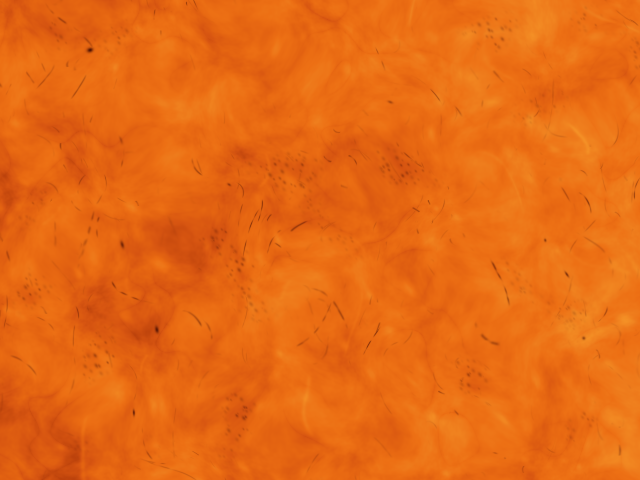
Reproduce this texture procedurally as a WebGL 2 fragment shader.

```glsl
#version 300 es
precision highp float;

uniform vec2 u_resolution;
out vec4 fragColor;

#define CLOUD_SCALE 4.2
#define CLOUD_GAIN 2.4
#define MOTTLE_GAIN 1.25
#define SIDE_LIGHT vec2(1.35, 0.45)
#define CREASE_DEPTH 0.9
#define GLOW_GAIN 1.7
#define FIBRE_WIDTH 0.0019
#define FIBRE_INK 0.6
#define STIPPLE_CELLS 88.0
#define STIPPLE_INK 0.42
#define INK_COLOUR vec3(0.30, 0.06, 0.01)

vec2 hash2(vec2 p) {
    vec3 h = fract(p.xyx * vec3(0.1031, 0.1030, 0.0973));
    h += dot(h, h.yzx + 33.33);
    return fract((h.xx + h.yz) * h.zy);
}

vec2 direction(float angle) {
    return vec2(cos(angle), sin(angle));
}

float corner(vec2 id, vec2 offset) {
    return dot(direction(6.2832 * hash2(id + 91.0).x), offset);
}

float gradientNoise(vec2 p) {
    vec2 i = floor(p), f = fract(p);
    vec2 u = f * f * f * (f * (f * 6.0 - 15.0) + 10.0);
    vec2 e = vec2(1.0, 0.0);
    float low = mix(corner(i, f), corner(i + e, f - e), u.x);
    float high = mix(corner(i + e.yx, f - e.yx), corner(i + 1.0, f - 1.0), u.x);
    return mix(low, high, u.y);
}

float fbm(vec2 p) {
    float sum = 0.0, weight = 1.0;
    for (int i = 0; i < 4; i++) {
        sum += weight * gradientNoise(p);
        p = mat2(1.6, 1.2, -1.2, 1.6) * p + 17.3;
        weight *= 0.58;
    }
    return sum;
}

// Scattered bowed strokes with tapered ends; mostly upright
float fibres(vec2 p, float cells, float density, float width, float seed) {
    vec2 g = p * cells, home = floor(g);
    float w = max(width, 0.65 / u_resolution.y) * cells, ink = 0.0;
    for (int k = 0; k < 9; k++) {
        vec2 id = home + vec2(k % 3, k / 3) - 1.0;
        vec2 a = hash2(id + seed), b = hash2(id + seed + 37.0), c = hash2(id + seed + 71.0);
        if (c.x > density) continue;
        vec2 axis = direction(1.85 + 1.7 * (b.x - 0.5));
        vec2 d = g - id - a;
        float halfLength = mix(0.2, 0.7, b.y * b.y);
        float x = dot(d, axis) / halfLength;
        float bow = 0.7 * (c.y - 0.5) * halfLength * (x * x - 0.4);
        float y = (dot(d, vec2(-axis.y, axis.x)) - bow) / w;
        float pick = fract(c.y * 7.3 + b.x);
        float strength = mix(0.15, 1.0, pick * pick * pick);
        ink = max(ink, strength * exp(-y * y) * smoothstep(0.0, 0.6, 1.0 - x * x));
    }
    return ink;
}

// Round soft spots, sizes in fractions of a cell
float spots(vec2 p, float cells, float density, float size, float seed) {
    vec2 g = p * cells, home = floor(g);
    float sum = 0.0;
    for (int k = 0; k < 9; k++) {
        vec2 id = home + vec2(k % 3, k / 3) - 1.0;
        vec2 a = hash2(id + seed), b = hash2(id + seed + 53.0);
        if (b.x > density) continue;
        vec2 d = (g - id - a) * mat2(1.0, 0.2, 0.2, 0.9);
        float r = size * mix(0.5, 1.0, b.y);
        sum = max(sum, mix(0.3, 1.0, fract(b.y * 9.7)) * exp(-dot(d, d) / (r * r)));
    }
    return sum;
}

float rise(float a, float b, float z) {
    return clamp((z - a) / (b - a), 0.0, 1.0);
}

// Dark rust to pale amber
vec3 amber(float z) {
    vec3 c = mix(vec3(0.74, 0.26, 0.045), vec3(0.84, 0.33, 0.065), rise(-2.8, -1.65, z));
    c = mix(c, vec3(0.88, 0.375, 0.065), rise(-1.65, -0.84, z));
    c = mix(c, vec3(0.91, 0.41, 0.07), rise(-0.84, -0.1, z));
    c = mix(c, vec3(0.93, 0.44, 0.08), rise(-0.1, 0.64, z));
    c = mix(c, vec3(0.935, 0.485, 0.11), rise(0.64, 1.6, z));
    return mix(c, vec3(0.97, 0.61, 0.17), rise(1.6, 3.8, z));
}

void main() {
    vec2 p = gl_FragCoord.xy / u_resolution.y;
    vec2 centred = p - 0.5 * u_resolution / u_resolution.y;
    vec2 warp = vec2(gradientNoise(p * 6.0 + 5.0), gradientNoise(p * 6.0 + 41.0));
    vec2 q = p + 0.06 * warp;

    // Cloudy body, lighter towards the upper right, with finer mottling
    float z = dot(centred, SIDE_LIGHT) + CLOUD_GAIN * fbm(q * CLOUD_SCALE) + 0.1;
    z += MOTTLE_GAIN * fbm(q * 17.0 + 140.0);

    // Soft creases, pale flecks and pale threads
    float crease = exp(-16.0 * abs(gradientNoise(q * 11.0 + 23.0)));
    z -= CREASE_DEPTH * crease * smoothstep(-0.1, 0.4, gradientNoise(p * 5.0 + 63.0));
    z += GLOW_GAIN * spots(q, 15.0, 0.4, 0.22, 7.0);
    z += 1.1 * fibres(q, 7.0, 0.7, FIBRE_WIDTH * 2.0, 211.0);

    // Dark fibres, broken along their length
    float broken = smoothstep(-0.3, 0.25, gradientNoise(p * 50.0 + 9.0));
    float gathered = smoothstep(-0.2, 0.3, gradientNoise(p * 4.0 + 77.0));
    float ink = fibres(q, 9.0, 0.6, FIBRE_WIDTH, 131.0);
    ink = max(ink, fibres(q, 21.0, 0.8, FIBRE_WIDTH, 307.0) * gathered);
    ink *= FIBRE_INK * broken;

    // Stippled patches and rare black specks
    float patches = smoothstep(0.2, 0.5, gradientNoise(p * 7.0 + 120.0));
    ink = max(ink, STIPPLE_INK * patches * spots(p, STIPPLE_CELLS, 0.5, 0.38, 401.0));
    z -= 0.6 * patches;
    ink = max(ink, spots(q, 14.0, 0.07, 0.085, 503.0));

    fragColor = vec4(mix(amber(z), INK_COLOUR, ink), 1.0);
}
```
